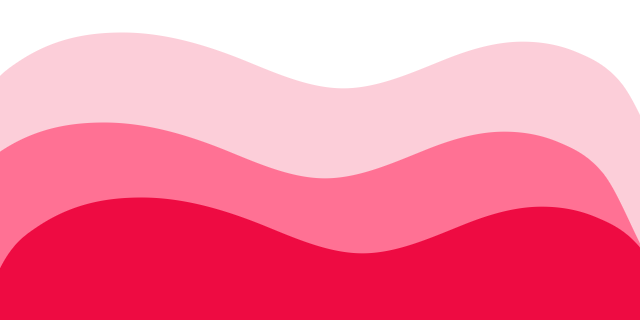
Give the GLSL for this background, as a Shadertoy shader.

```glsl
// Three stacked pink and crimson waves that share one crest profile, on white.

#define GRID vec2(768.0, 384.0)
#define PAPER vec3(1.0)
#define BLUSH vec3(0.988, 0.808, 0.850)
#define ROSE vec3(1.0, 0.445, 0.580)
#define CRIMSON vec3(0.933, 0.043, 0.259)
#define BLUSH_CREST vec2(147.0, 345.0)
#define ROSE_CREST vec2(125.0, 237.0)
#define CRIMSON_CREST vec2(170.0, 147.0)

const int KNOTS = 10;

// Profile knots relative to the left crest: x, drop below crest, slope
const vec3 profile[KNOTS] = vec3[KNOTS](
    vec3(-170.0, 85.0, -1.99),
    vec3(-125.0, 35.0, -0.67),
    vec3(0.0, 0.0, 0.0),
    vec3(150.0, 35.0, 0.41),
    vec3(265.0, 67.0, 0.0),
    vec3(387.0, 32.3, -0.40),
    vec3(480.0, 11.0, 0.0),
    vec3(545.0, 23.5, 0.42),
    vec3(598.0, 60.0, 1.2),
    vec3(643.0, 145.0, 2.0)
);

// Cubic Hermite segment between two knots
float hermite(vec3 a, vec3 b, float x) {
    float span = b.x - a.x;
    float t = (x - a.x) / span;
    float s = 1.0 - t;
    return s * s * ((1.0 + 2.0 * t) * a.y + t * span * a.z)
         + t * t * ((1.0 + 2.0 * s) * b.y - s * span * b.z);
}

// Drop of the wave edge below its left crest
float waveDrop(float x) {
    x = clamp(x, profile[0].x, profile[KNOTS - 1].x);
    float drop = 0.0;
    for (int i = 0; i < KNOTS - 1; i++) {
        if (x >= profile[i].x && x <= profile[i + 1].x) {
            drop = hermite(profile[i], profile[i + 1], x);
        }
    }
    return drop;
}

// Antialiased coverage of the area under a wave
float waveMask(vec2 p, vec2 crest) {
    float depth = crest.y - waveDrop(p.x - crest.x) - p.y;
    float pixel = length(vec2(dFdx(depth), dFdy(depth)));
    return clamp(depth / max(pixel, 1e-4) + 0.5, 0.0, 1.0);
}

void mainImage(out vec4 fragColor, in vec2 fragCoord) {
    vec2 p = fragCoord / iResolution.xy * GRID;

    // Layers from back to front
    vec3 color = PAPER;
    color = mix(color, BLUSH, waveMask(p, BLUSH_CREST));
    color = mix(color, ROSE, waveMask(p, ROSE_CREST));
    color = mix(color, CRIMSON, waveMask(p, CRIMSON_CREST));

    fragColor = vec4(color, 1.0);
}
```
